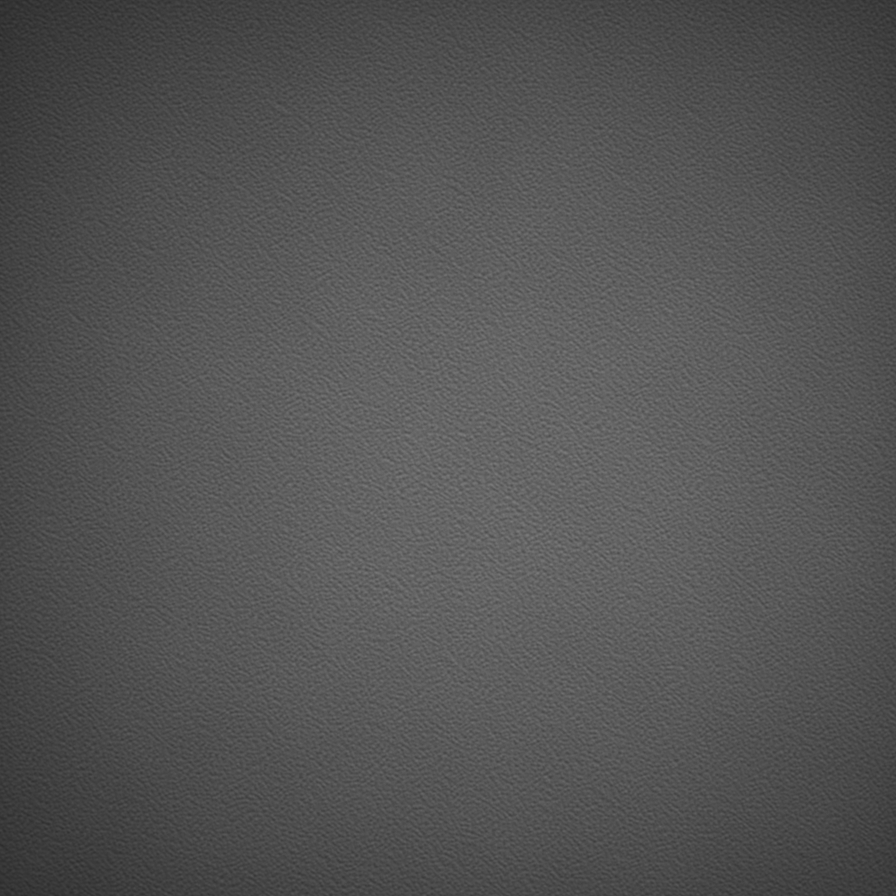
Reproduce this texture procedurally as a three.js fragment shader.

```glsl
varying vec2 vUv;

vec2 hash2(vec2 cell) {
  vec3 q = fract(cell.xyx * vec3(0.1031, 0.1030, 0.0973));
  q += dot(q, q.yzx + 33.33);
  return fract((q.xx + q.yz) * q.zy);
}

// Distance to the nearest jittered point in staggered rows
float cellular(vec2 p) {
  float row = floor(p.y);
  float nearest = 4.0;
  for (int j = -1; j <= 1; j++) {
    float y = row + float(j);
    float shift = 0.5 * mod(y, 2.0);
    float column = floor(p.x - shift);
    for (int i = -1; i <= 1; i++) {
      vec2 cell = vec2(column + float(i), y);
      vec2 point = cell + vec2(shift, 0.0) + 0.5 + 0.8 * (hash2(cell) - 0.5);
      nearest = min(nearest, length(p - point));
    }
  }
  return nearest;
}

// Slope of the cell heights towards the light
float relief(vec2 p, vec2 light) {
  return cellular(p + light) - cellular(p - light);
}

// Two sets of diagonal threads, bent so that they never line up for long
float weave(vec2 uv) {
  vec2 p = uv * vec2(82.0, 128.0);
  p += 0.35 * sin(uv.yx * vec2(83.0, 67.0)) + 0.2 * sin(uv.yx * 191.0 + uv * 57.0);
  float rising = sin(6.28318 * (p.y - p.x));
  float falling = sin(6.28318 * (p.y + p.x));
  float balance = 0.5 + 0.3 * sin(uv.x * 97.0 + 2.0 * sin(uv.y * 71.0));
  return mix(falling, rising, balance);
}

// Faint broad unevenness
float mottle(vec2 uv) {
  float sum = 0.0;
  float weight = 0.5;
  vec2 p = uv * 17.0;
  for (int i = 0; i < 5; i++) {
    p = mat2(0.8, 0.6, -0.6, 0.8) * p + 1.7;
    sum += weight * sin(p.x + sin(p.y * 1.3)) * sin(p.y + sin(p.x * 0.7));
    p *= 1.8;
    weight *= 0.75;
  }
  return sum;
}

void main() {
  // Soft pool of light, right of the middle
  vec2 away = vUv - vec2(0.56, 0.49);
  float gray = 0.4 * exp(-dot(away * away, vec2(1.12, 1.25)));

  // Darkened rim
  vec2 rim = min(vUv, 1.0 - vUv);
  gray *= 1.0 - 0.04 * exp(-min(rim.x, rim.y) * 28.0);

  // Coarse grain, a finer tilted layer, then the threads
  float grain = 0.15 * relief(vUv * vec2(165.0, 215.0), vec2(0.16, 0.25));
  vec2 tilted = mat2(0.8, 0.6, -0.6, 0.8) * vUv;
  grain += 0.15 * relief(tilted * vec2(215.0, 245.0) + 19.0, vec2(-0.1, 0.28));
  grain += 0.06 * weave(vUv);
  gray *= 1.0 + 0.018 * mottle(vUv) + grain;

  gl_FragColor = vec4(vec3(gray), 1.0);
}
```
